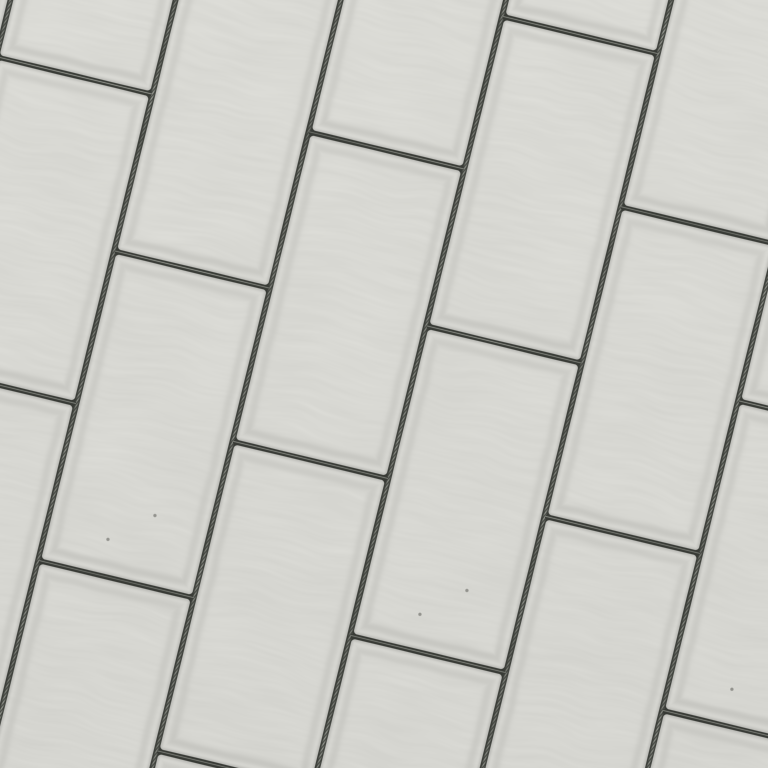
This texture is drawn by a three.js fragment shader. Its source:

```glsl
// Pale glazed tiles in a tilted running bond, each with a soft bevel and faint streaks.
// The canvas is mapped to slanted axes, cut into columns and half-shifted rows;
// distances to the seams give the bevel, the rounded edges and the corded dark grout.

varying vec2 vUv;

vec2 hashGradient(vec2 cell) {
  vec3 h = fract(cell.xyx * vec3(0.1031, 0.1030, 0.0973));
  h += dot(h, h.yzx + 33.33);
  float angle = 6.2832 * fract((h.x + h.y) * h.z);
  return vec2(cos(angle), sin(angle));
}

float gradientNoise(vec2 p) {
  vec2 i = floor(p), f = fract(p);
  vec2 w = f * f * f * (f * (f * 6.0 - 15.0) + 10.0);
  vec2 e = vec2(1.0, 0.0);
  float low = mix(dot(hashGradient(i), f), dot(hashGradient(i + e), f - e), w.x);
  float high = mix(dot(hashGradient(i + e.yx), f - e.yx),
                   dot(hashGradient(i + 1.0), f - 1.0), w.x);
  return mix(low, high, w.y);
}

float roundedBox(vec2 p, vec2 halfSize, float radius) {
  vec2 q = abs(p) - halfSize + radius;
  return length(max(q, 0.0)) + min(max(q.x, q.y), 0.0) - radius;
}

float band(float x, float center, float width) {
  float t = (x - center) / width;
  return exp(-t * t);
}

vec3 glaze(vec2 local, vec2 gap, vec2 cell, vec2 pitch) {
  // Fine streaks run across the tile and bend slightly
  vec2 p = local + cell * vec2(3.17, 5.43);
  float bend = 0.012 * gradientNoise(p * vec2(14.0, 9.0));
  float streak = gradientNoise(vec2(p.x * 11.0, (p.y + bend) * 125.0))
               + 0.6 * gradientNoise(vec2(p.x * 22.0, (p.y + bend) * 240.0));
  float cloud = gradientNoise(p * vec2(9.0, 12.0));
  vec3 color = vec3(0.85, 0.85, 0.83) + 0.016 * streak + 0.010 * cloud;

  // Bevel: a darker border, a shaded inner crease and a pale outer rim
  float inset = min(gap.x, gap.y) + 0.002 * gradientNoise(p * 28.0);
  float low = 1.0 - smoothstep(0.01, 0.045, local.y);
  float border = 1.0 - smoothstep(0.014, 0.025, inset);
  float crease = band(inset, 0.0175, 0.0055);
  float shade = 0.30 * border + (0.50 + 0.25 * low) * crease;
  color = mix(color, vec3(0.79, 0.79, 0.77), shade);
  color += 0.018 * band(inset, 0.0085, 0.003);

  // Two pin marks on every other tile of every other column
  float marked = (1.0 - mod(cell.x, 2.0)) * mod(cell.y, 2.0);
  float pin = min(length(local - vec2(0.082, 0.048)), length(local - vec2(0.134, 0.0925)));
  color = mix(color, vec3(0.49, 0.49, 0.47),
              0.75 * marked * (1.0 - smoothstep(0.001, 0.0032, pin)));
  return color;
}

vec3 grout(vec2 slant, vec2 seam, vec2 gap) {
  vec3 dark = vec3(0.22, 0.23, 0.21);
  vec3 pale = vec3(0.58, 0.59, 0.56);

  // Long seams hold a twisted cord, short seams a thin pale thread
  float wear = 0.5 + 0.8 * gradientNoise(slant * vec2(5.0, 17.0));
  float twist = 0.5 + 0.5 * sin(6.2832 * (slant.y - 1.9 * seam.x) / 0.0075);
  float cord = band(seam.x, 0.0003, 0.0019) * mix(0.3, 1.0, twist) * (0.45 + 0.6 * wear);
  float thread = band(seam.y, 0.0003, 0.0009) * (0.35 + 0.5 * wear);
  float strand = gap.x < gap.y ? cord : thread;
  return mix(dark, pale, clamp(strand, 0.0, 1.0));
}

void main() {
  // Slanted axes: x across the columns, y along them
  vec2 fromCorner = vUv - vec2(0.1484, 0.6732);
  vec2 slant = vec2(dot(fromCorner, vec2(0.9712, -0.2386)),
                    dot(fromCorner, vec2(0.2336, 0.9724)));

  // Running bond: odd columns shift by about half a tile
  vec2 pitch = vec2(0.2089, 0.4150);
  float column = floor(slant.x / pitch.x);
  vec2 bond = slant - vec2(0.0, 0.506 * pitch.y * mod(column, 2.0));
  vec2 cell = floor(bond / pitch);
  vec2 local = bond - cell * pitch;
  vec2 centered = local - 0.5 * pitch;
  vec2 gap = 0.5 * pitch - abs(centered);
  vec2 seam = -sign(centered) * gap * -1.0;
  seam = -seam;

  // Seam width wanders a little along its length
  float wander = 0.0004 * gradientNoise(slant * 13.0);
  vec2 halfSize = 0.5 * pitch - vec2(0.0036, 0.0033) + wander;
  float edge = roundedBox(centered, halfSize, 0.005);

  vec3 color = glaze(local, gap, cell, pitch);
  color *= 1.0 - 0.10 * band(edge, 0.0, 0.003);
  color = mix(color, grout(slant, seam, gap), smoothstep(-0.0010, 0.0010, edge));
  color *= 0.985 + 0.02 * vUv.y;
  gl_FragColor = vec4(color, 1.0);
}
```
